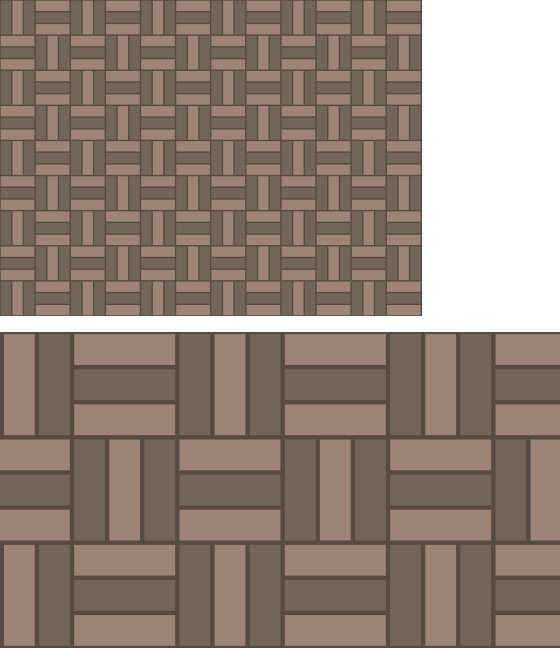
Top, the full canvas; bottom, a detail of the centre.
Reproduce this pattern procedurally as a WebGL 1 fragment shader.

```glsl
precision highp float;
// Basket-weave parquet: square tiles of three planks, alternately upright and flat, beside a blank margin.

uniform vec2 u_resolution;

#define ROWS 9.0          // tiles over the canvas height
#define COLUMNS 12.0      // tiles across the floor
#define PLANKS 3.0        // planks per tile
#define LINE_WIDTH 0.0417 // joint width, in tiles
#define DARK_WOOD vec3(0.45, 0.40, 0.35)
#define LIGHT_WOOD vec3(0.61, 0.52, 0.47)
#define JOINT vec3(0.345, 0.292, 0.25)
#define MARGIN vec3(1.0)

// Distance to the nearest whole number.
float gridDistance(float x) {
  return abs(fract(x + 0.5) - 0.5);
}

// Share of a pixel covered by a joint whose centre line is at distance d.
float jointCoverage(float d, float pixel) {
  return clamp((0.5 * LINE_WIDTH - d) / pixel + 0.5, 0.0, 1.0);
}

void main() {
  // Tile units, with square tiles at any canvas size
  float pixel = ROWS / u_resolution.y;
  vec2 p = gl_FragCoord.xy * pixel;
  vec2 cell = floor(p);
  vec2 local = p - cell;

  // Checkerboard of plank directions
  bool upright = mod(cell.x + cell.y, 2.0) < 0.5;
  float across = upright ? local.x : local.y;
  float along = upright ? local.y : local.x;

  // Upright tiles run dark-light-dark, flat tiles light-dark-light
  bool middle = mod(floor(across * PLANKS), 2.0) > 0.5;
  vec3 wood = (upright == middle) ? LIGHT_WOOD : DARK_WOOD;

  // Joints between planks and between tiles
  float seam = gridDistance(across * PLANKS) / PLANKS;
  float joint = min(seam, gridDistance(along));

  // Beyond the last column only the outer joint remains
  bool outside = p.x > COLUMNS;
  vec3 base = outside ? MARGIN : wood;
  float d = outside ? p.x - COLUMNS : joint;

  gl_FragColor = vec4(mix(base, JOINT, jointCoverage(d, pixel)), 1.0);
}
```
